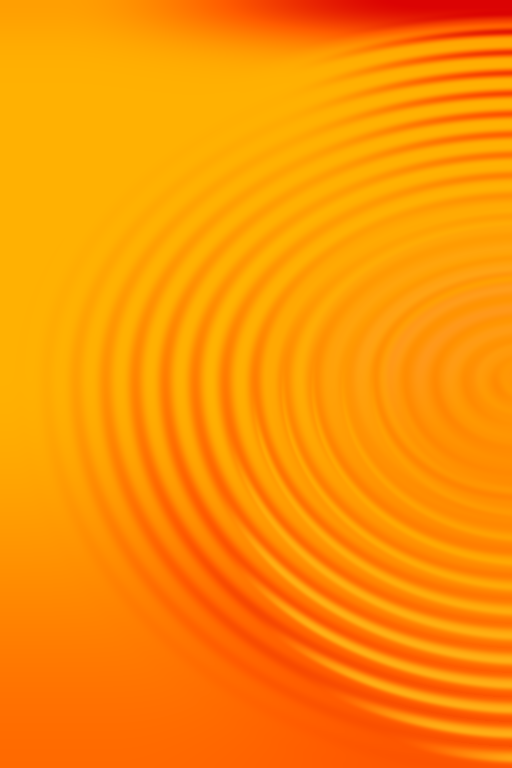
Write a Shadertoy shader that draws this background.

```glsl
const float TAU = 6.2831853;
const vec2 RIPPLE_CENTER = vec2(0.684, 0.505);
const vec3 AMBER = vec3(1.0, 0.715, 0.01);
const vec3 ORANGE = vec3(1.0, 0.36, 0.0);
const vec3 RED = vec3(0.86, 0.01, 0.01);
const vec3 PALE_GOLD = vec3(1.0, 0.72, 0.14);

float hash(float n) {
    return fract(sin(n * 127.1) * 43758.5453);
}

float noise(float x) {
    float cell = floor(x);
    return mix(hash(cell), hash(cell + 1.0), smoothstep(0.0, 1.0, x - cell));
}

float bell(float x, float width) {
    return exp(-x * x / (width * width));
}

// Heat 0 is amber, 0.5 orange, 1 red
vec3 heatColor(float heat) {
    vec3 warm = mix(AMBER, ORANGE, clamp(heat * 2.0, 0.0, 1.0));
    return mix(warm, RED, clamp(heat * 2.0 - 1.0, 0.0, 1.0));
}

// Offset from the center, measured in ring spacings
vec2 ringSpace(vec2 p) {
    vec2 d = p - RIPPLE_CENTER;
    return d * vec2(25.6, d.y > 0.0 ? 37.5 : 31.3);
}

float backgroundHeat(vec2 p, float inside) {
    float floorGlow = 0.4 * smoothstep(0.52, -0.03, p.y);
    float cornerGlow = 0.1 * smoothstep(0.15, 0.6, p.x) * smoothstep(0.2, 0.0, p.y);
    float depth = 1.0 - p.y;
    float topGlow = mix(0.1, 1.0, smoothstep(0.08, 0.56, p.x)) * bell(depth, 0.055);
    return 0.03 + floorGlow + cornerGlow + topGlow * (1.0 - 0.85 * inside);
}

// Dark troughs, strongest at the lower left and the upper right
float troughHeat(vec2 p, float radius, float angle) {
    float wave = 0.5 + 0.5 * cos(TAU * radius);
    float outerFade = smoothstep(17.3, 11.5, radius);
    float innerFade = mix(0.2, 1.0, smoothstep(5.0, 10.0, radius));
    float side = (0.08 + 0.24 * bell(angle - 0.3, 0.75)) * outerFade * innerFade;
    float top = 0.68 * smoothstep(0.36, 0.68, p.x) * smoothstep(0.68, 0.96, p.y);
    top *= smoothstep(18.2, 17.0, radius);
    return pow(wave, 1.4) * side + pow(wave, 2.2) * top;
}

// Bright crescents that split the troughs and widen toward the bottom
float crescent(float radius, float angle) {
    float turn = clamp(angle / 1.5, 0.0, 1.0);
    float phase = fract(radius - 0.08 - 0.36 * turn + 0.5) - 0.5;
    float width = mix(0.08, 0.22, turn);
    float sharpness = phase > 0.0 ? 0.75 : 1.25;
    float start = 9.2 + 4.8 * angle;
    float mask = smoothstep(0.0, 1.6, start - radius) * smoothstep(3.0, 8.0, radius);
    return bell(phase, width * sharpness) * mask * smoothstep(-0.25, 0.35, angle);
}

void mainImage(out vec4 fragColor, in vec2 fragCoord) {
    vec2 p = fragCoord / iResolution.xy * vec2(2.0 / 3.0, 1.0);
    vec2 q = ringSpace(p);
    float radius = length(q);
    float angle = atan(-q.y, -q.x);
    float inside = smoothstep(18.0, 16.6, radius);

    // Base gradient and main ripples
    float heat = backgroundHeat(p, inside);
    heat += troughHeat(p, radius, angle);

    // Broad shade below the outer rings
    heat += 0.15 * bell(radius - 13.3, 2.2) * bell(angle - 0.85, 0.5);

    // Warm core with fine grooves
    float core = smoothstep(11.0, 2.0, radius);
    float grooves = noise(radius * 4.0 + angle * 0.6) - 0.5;
    heat += 0.15 * core;
    heat += 0.07 * grooves * smoothstep(13.0, 7.0, radius);

    // Crescent highlights
    float streak = crescent(radius, angle);
    heat = mix(heat, 0.04, 0.8 * streak);
    vec3 color = heatColor(heat);
    float gold = streak * smoothstep(0.1, 0.9, angle) * smoothstep(7.0, 12.0, radius);
    color = mix(color, PALE_GOLD, 0.6 * gold);

    // Soft pale sheen across the inner rings
    float sheen = bell(radius - 4.0, 2.5) * smoothstep(0.7, -0.4, angle);
    color.b += 0.1 * sheen * (0.5 - 0.5 * cos(TAU * radius));

    fragColor = vec4(clamp(color, 0.0, 1.0), 1.0);
}
```
